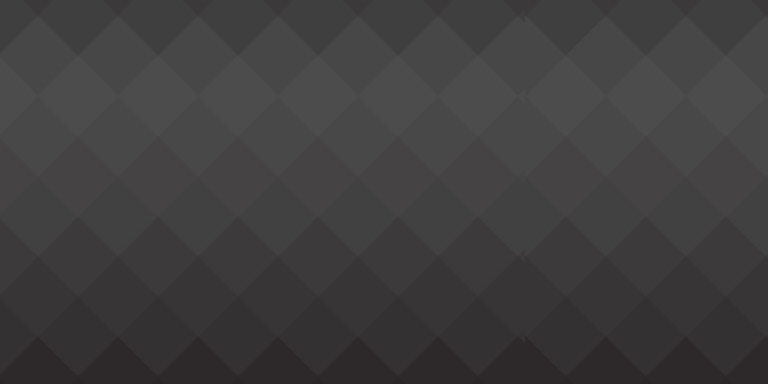
Give the GLSL for this background, as a Shadertoy shader.

```glsl
#define DIAMOND 0.2083            // diamond width and height, canvas height = 1
#define ORIGIN vec2(0.099, 0.146) // centre of a row 0 diamond, from the top left
#define SEAM_X 1.367              // where the tiling restarts
#define SEAM_SHIFT 0.0208         // sideways jump at the seam
#define EDGE_WIDTH 0.008          // faint line, in diamond units
#define EDGE_GLOW 0.005
#define TONE_VARIATION 0.003

// Per row from the top: grey level and extra red, in 8 bit steps
const vec2 ROW_TONES[12] = vec2[12](
    vec2(57, 2), vec2(63, 0), vec2(71, 0), vec2(76, 0),
    vec2(72, 0), vec2(67, 3), vec2(65, 0), vec2(58, 3),
    vec2(53, 3), vec2(49, 3), vec2(40, 5), vec2(37, 5));

float hash(vec2 p) {
    return fract(sin(dot(p, vec2(127.1, 311.7))) * 43758.5453);
}

// Flat colour of one diamond; the sum of its cell indices is its row
vec3 diamondColour(vec2 cell) {
    int row = clamp(int(cell.x + cell.y) + 2, 0, 11);
    vec2 tone = ROW_TONES[row] / 255.0;
    vec3 colour = vec3(tone.x + tone.y, tone.x, tone.x + 0.3 * tone.y);
    return colour + TONE_VARIATION * (hash(cell) - 0.5);
}

vec3 diamonds(vec2 p, float pixel) {
    // Rotated lattice: each diamond becomes a unit square
    vec2 q = (p - ORIGIN) / DIAMOND;
    vec2 lattice = vec2(q.x + q.y, q.y - q.x);
    vec2 cell = floor(lattice);
    vec2 toEdge = lattice - cell - 0.5;

    // Antialiased blend of the four nearest diamonds
    float blur = 1.4 * pixel / DIAMOND;
    vec2 side = clamp(toEdge / blur + 0.5, 0.0, 1.0);
    vec3 upper = mix(diamondColour(cell), diamondColour(cell + vec2(1, 0)), side.x);
    vec3 lower = mix(diamondColour(cell + vec2(0, 1)), diamondColour(cell + 1.0), side.x);
    vec3 colour = mix(upper, lower, side.y);

    // Faint light line along the joints
    float edge = min(abs(toEdge.x), abs(toEdge.y));
    float line = 1.0 - smoothstep(0.0, EDGE_WIDTH + blur, edge);
    return colour + EDGE_GLOW * line;
}

void mainImage(out vec4 fragColor, in vec2 fragCoord) {
    float pixel = 1.0 / iResolution.y;
    vec2 p = vec2(fragCoord.x, iResolution.y - fragCoord.y) * pixel;

    // The pattern jumps sideways at the seam
    float pastSeam = clamp((p.x - SEAM_X) / pixel + 0.5, 0.0, 1.0);
    vec3 left = diamonds(p, pixel);
    vec3 right = diamonds(p - vec2(SEAM_SHIFT, 0.0), pixel);
    fragColor = vec4(mix(left, right, pastSeam), 1.0);
}
```
